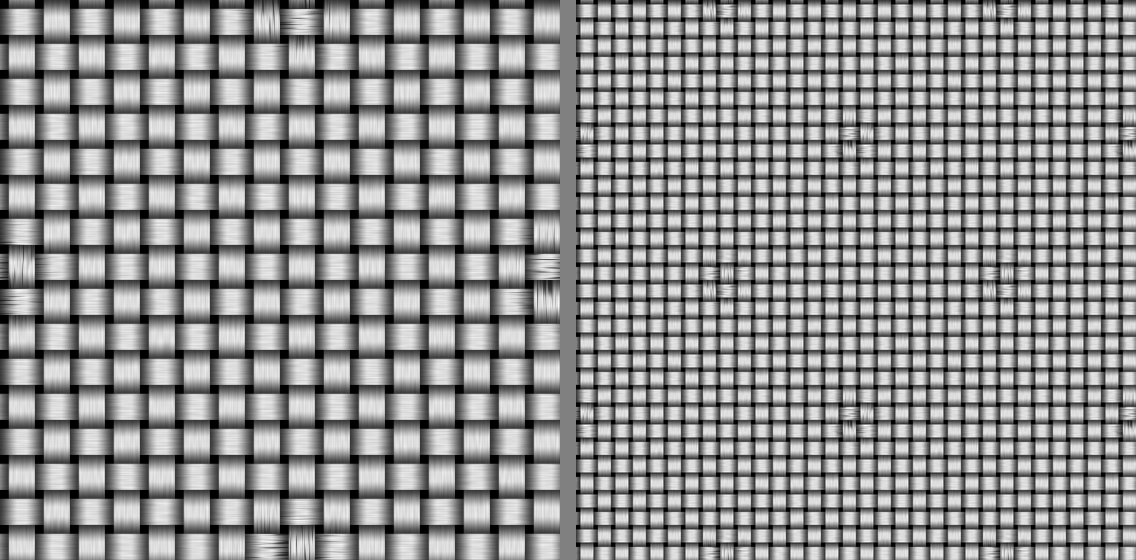
Left: one tile. Right: repeated 2 by 2.
Write a Shadertoy shader that draws this texture.

```glsl
// Plain weave of brushed metal straps with dark gaps and a few scratched patches.

const float CELLS = 16.0;                       // crossings across and down
const float HALF_WIDTH = 0.375;                 // strap half width, in cells
const float HALF_LENGTH = 0.625;                // visible half length, in cells
const vec2 CROSSING = vec2(0.625, 0.375);       // crossing centre inside a cell
const float SHADE = 0.22;
const float SHINE = 0.87;

// Unit gradient vector for a lattice point
vec2 gradient(vec2 cell, float seed) {
    vec3 h = fract(vec3(cell, seed) * vec3(0.1031, 0.1137, 0.0973));
    h += dot(h, h.yzx + 33.33);
    float angle = 6.28318 * fract((h.x + h.y) * h.z);
    return vec2(cos(angle), sin(angle));
}

// Gradient noise that wraps after "period" lattice cells
float wrapNoise(vec2 p, vec2 period, float seed) {
    vec2 i = floor(p);
    vec2 f = p - i;
    vec2 w = f * f * f * (f * (f * 6.0 - 15.0) + 10.0);
    vec2 lo = mod(i, period);
    vec2 hi = mod(i + 1.0, period);
    float a = dot(gradient(lo, seed), f);
    float b = dot(gradient(vec2(hi.x, lo.y), seed), f - vec2(1.0, 0.0));
    float c = dot(gradient(vec2(lo.x, hi.y), seed), f - vec2(0.0, 1.0));
    float d = dot(gradient(hi, seed), f - 1.0);
    return mix(mix(a, b, w.x), mix(c, d, w.x), w.y);
}

// Streaks stretched along q.x; "scale" is lattice cells per weave cell
float streaks(vec2 q, vec2 scale, float seed) {
    return wrapNoise(q * scale, CELLS * scale, seed);
}

// Antialiased inside of the band |x| < halfSize
float band(float x, float halfSize, float pixel) {
    return clamp((halfSize - abs(x)) / pixel + 0.5, 0.0, 1.0);
}

// Round patch of wear on the wrapped canvas
float wearPatch(vec2 uv, vec2 centre, float radius) {
    vec2 d = fract(uv - centre + 0.5) - 0.5;
    return 1.0 - smoothstep(0.25 * radius, radius, length(d));
}

// Straps running along q.x with crossings at whole numbers
float straps(vec2 q, float phase, float wear, float pixel, float seed) {
    float index = floor(q.y + 0.5);
    float across = q.y - index;
    float along = mod(q.x - index + phase, 2.0) - 1.0;

    // Bulge: bright plateau falling to dark ends
    float rise = clamp((1.0 - abs(along) / HALF_LENGTH) / 0.8, 0.0, 1.0);
    float tone = mix(SHADE, SHINE, mix(rise, smoothstep(0.0, 1.0, rise), 0.5));

    // Fine brushing, then deeper scratches inside the worn patches
    float brushing = 0.11 * streaks(q, vec2(1.0, 22.0), seed)
                   + 0.07 * streaks(q, vec2(2.0, 11.0), seed + 7.0);
    float scratch = smoothstep(0.05, 0.5, streaks(q, vec2(1.0, 17.0), seed + 13.0));
    tone *= (1.0 + brushing * (1.0 + wear)) * (1.0 - 0.6 * wear * scratch);

    // Thin darker rim along both sides
    tone *= 1.0 - 0.15 * smoothstep(HALF_WIDTH - 0.04, HALF_WIDTH, abs(across));

    return tone * band(across, HALF_WIDTH, pixel) * band(along, HALF_LENGTH, pixel);
}

void mainImage(out vec4 fragColor, in vec2 fragCoord) {
    vec2 uv = fragCoord / iResolution.xy;
    float pixel = CELLS / iResolution.y;
    vec2 q = uv * CELLS - CROSSING;

    float wear = max(wearPatch(uv, vec2(0.52, 0.0), 0.13),
                     wearPatch(uv, vec2(0.0, 0.51), 0.13));

    // Both directions alternate over and under, leaving black gaps
    float tone = straps(q, 0.0, wear, pixel, 3.0)
               + straps(q.yx, 1.0, wear, pixel, 41.0);
    fragColor = vec4(vec3(tone), 1.0);
}
```
